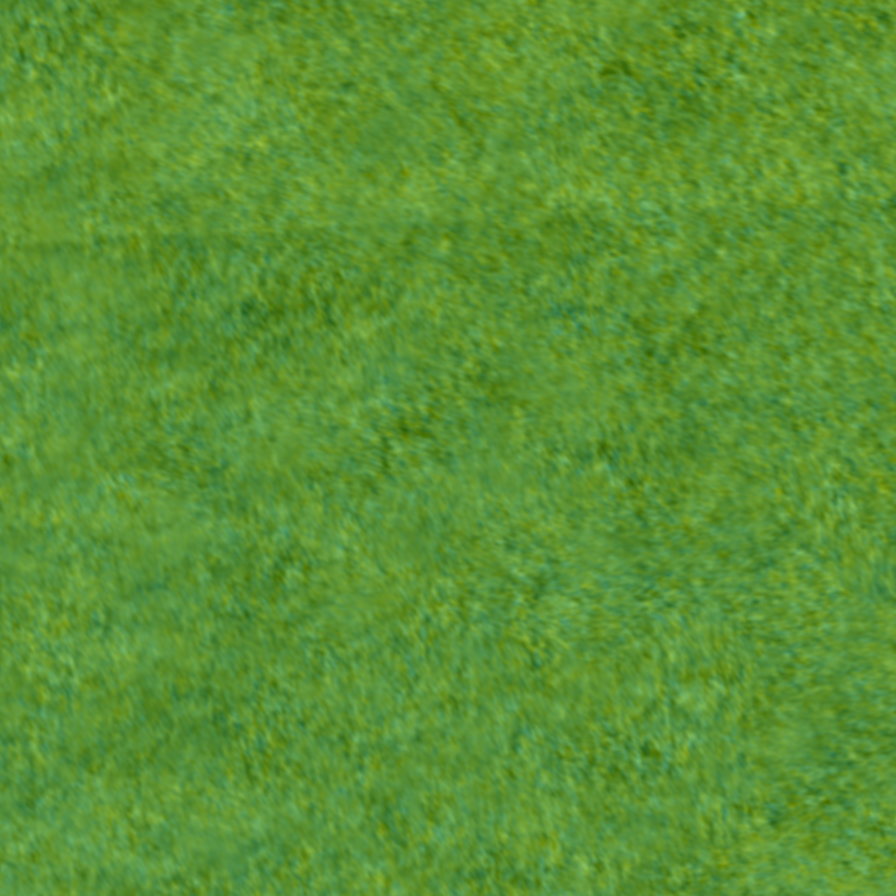
Give the GLSL for this texture, as a Shadertoy shader.

```glsl
// Mown lawn seen from above: soft short blades, mottled patches and a faint mowing seam.
// Stretched gradient noise in blended directions forms the blades; separate
// brightness and warmth fields shift one base green towards straw, olive or teal.

const vec3 GRASS_GREEN = vec3(0.355, 0.572, 0.205);
const vec3 LIGHT_SHIFT = vec3(0.043, 0.043, 0.033);
const vec3 WARM_SHIFT  = vec3(0.022, -0.004, -0.055);

const float UPRIGHT  = 1.80;
const float DIAGONAL = 2.45;
const float FLAT     = 2.95;

// Sineless hash giving a gradient with components from -1 to 1
vec2 hashGradient(vec2 cell) {
    vec3 h = fract(cell.xyx * vec3(0.1031, 0.1030, 0.0973));
    h += dot(h, h.yzx + 33.33);
    return 2.0 * fract((h.xx + h.yz) * h.zy) - 1.0;
}

float cornerValue(vec2 cell, vec2 corner, vec2 local) {
    return dot(hashGradient(cell + corner), local - corner);
}

// Gradient noise, roughly -1 to 1
float noise(vec2 p) {
    vec2 cell = floor(p), f = fract(p);
    vec2 w = f * f * f * (f * (f * 6.0 - 15.0) + 10.0);
    float low = mix(cornerValue(cell, vec2(0, 0), f), cornerValue(cell, vec2(1, 0), f), w.x);
    float high = mix(cornerValue(cell, vec2(0, 1), f), cornerValue(cell, vec2(1, 1), f), w.x);
    return 2.0 * mix(low, high, w.y);
}

// Layered noise for mottling from broad patches down to small tufts
float patches(vec2 p, float frequency, float seed) {
    float sum = 0.0, amplitude = 0.6;
    for (int i = 0; i < 4; i++) {
        sum += amplitude * noise(p * frequency + seed);
        p = mat2(0.8, 0.6, -0.6, 0.8) * p;
        frequency *= 2.1;
        amplitude *= 0.88;
        seed += 17.3;
    }
    return sum;
}

// Noise stretched along one direction; density counts cells along and across
float streaks(vec2 p, float angle, vec2 density, float seed) {
    vec2 along = vec2(cos(angle), sin(angle));
    vec2 q = vec2(dot(p, along), dot(p, vec2(-along.y, along.x)));
    return noise(q * density + seed);
}

// Tufts, blades and fine tips in one direction
float bladeLayer(vec2 p, float angle, float seed) {
    return 0.55 * streaks(p, angle - 0.30, vec2(34.0, 58.0), seed + 23.0)
         + 0.80 * streaks(p, angle, vec2(56.0, 98.0), seed)
         + 0.62 * streaks(p, angle + 0.35, vec2(105.0, 175.0), seed + 41.0);
}

// Crossfade that keeps the contrast of independent layers
float blendLayers(float a, float b, float share) {
    return (a * (1.0 - share) + b * share) / length(vec2(1.0 - share, share));
}

// Blades turn from upright at the left to flat at the lower right
float blades(vec2 p, float turn, float flatness, float seed) {
    float leaning = blendLayers(bladeLayer(p, UPRIGHT, seed),
                                bladeLayer(p, DIAGONAL, seed + 83.0), turn);
    return blendLayers(leaning, bladeLayer(p, FLAT, seed + 127.0), flatness);
}

// Signed height above the slightly tilted, wavering mowing seam
float seamHeight(vec2 p) {
    return p.y - mix(0.727, 0.778, p.x) - 0.004 * noise(vec2(p.x * 16.0, 5.0));
}

void mainImage(out vec4 fragColor, in vec2 fragCoord) {
    vec2 p = fragCoord / iResolution.y;

    // Blade direction and local roughness
    float drift = 0.35 * noise(p * 7.0 + 60.0);
    float turn = smoothstep(0.25, 0.75, 0.55 * p.x + 0.45 * p.y + drift);
    float flatness = 0.7 * smoothstep(0.6, 0.95, p.x + drift) * smoothstep(0.65, 0.35, p.y);
    float roughness = 0.85 + 0.25 * p.x + 0.6 * patches(p, 8.0, 12.0);
    roughness = clamp(roughness, 0.4, 1.7);

    // Mown bands: bright edge above the seam, shaded turf below
    float height = seamHeight(p);
    float above = smoothstep(-0.004, 0.005, height);
    float band = above * exp(-max(height, 0.0) * 9.0)
               - 0.9 * (1.0 - above) * exp(min(height, 0.0) * 6.0);
    band *= mix(1.0, 0.35, smoothstep(0.2, 0.9, p.x));

    // Brightness and warmth fields
    float light = 1.75 * roughness * blades(p, turn, flatness, 9.0)
                + 1.30 * patches(p * vec2(0.85, 1.2), 7.0, 31.0)
                + 0.65 * band;
    float warmth = 1.45 * roughness * blades(p, turn, flatness, 211.0)
                 + 0.95 * patches(p, 10.0, 73.0)
                 + 0.60 * smoothstep(0.35, 0.95, p.y) + 0.25 * p.x - 0.36;

    vec3 color = GRASS_GREEN + LIGHT_SHIFT * light + WARM_SHIFT * warmth;
    fragColor = vec4(clamp(color, 0.0, 1.0), 1.0);
}
```
